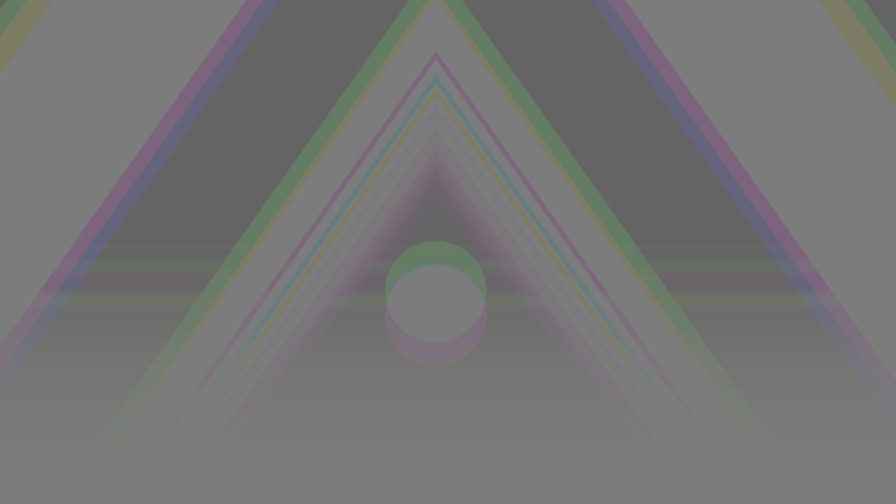
Reproduce this background procedurally as a Shadertoy shader.

```glsl
// Grey nested chevrons with split colour edges above a misty floor and a disc.

// Lengths are in canvas heights, measured down from the top; vec3 = one per channel.
const float SHADE = 0.392;              // dark grey
const float LIGHT = 0.488;              // light grey
const float CENTRE_X = -0.0243;         // axis of symmetry, from the middle
const float SLOPE = 1.41;               // steepness of the chevron arms

// Chevron edges, given as the height where each arm meets the axis
const vec3 OUTER_ON  = vec3(-1.1435, -1.199, -1.069);
const vec3 OUTER_OFF = vec3(-0.4815, -0.530, -0.435);
const vec3 INNER_ON  = vec3(-0.023, -0.074, -0.004);
const vec3 LINE_POS  = vec3(0.156, 0.109, 0.182);
const float LINE_HALF = 0.0085;
const vec3 HOLLOW_ON  = vec3(0.285, 0.235, 0.280);
const vec3 HOLLOW_OFF = vec3(0.425, 0.375, 0.430);

// Faint repeated lines inside the arch
const int ECHOES = 4;
const float ECHO_START = 0.175;
const float ECHO_GAP = 0.043;
const vec3 ECHO_SPLIT = vec3(0.012, 0.0, 0.019);
const float ECHO_DEPTH = 0.28;

// Floor and disc
const vec3 FLOOR_START = vec3(0.575, 0.570, 0.595);
const float FLOOR_FADE = 0.14;
const vec3 STREAK_POS = vec3(0.548, 0.528, 0.560);
const vec3 GLOW_POS = vec3(0.592, 0.596, 0.618);
const vec3 DISC_Y = vec3(0.628, 0.579, 0.623);
const float DISC_RADIUS = 0.101;

vec3 gauss(vec3 offset, float width) {
    vec3 q = offset / width;
    return exp(-q * q);
}

// Soft step at each channel's own edge
vec3 rise(float d, vec3 edge, float soft) {
    return smoothstep(edge - soft, edge + soft, vec3(d));
}

vec3 stripe(float d, vec3 middle, float halfWidth, float soft) {
    return rise(d, middle - halfWidth, soft) - rise(d, middle + halfWidth, soft);
}

// Amount of light in the chevron arms
vec3 chevrons(float d, float soft) {
    vec3 outer = rise(d, OUTER_ON, soft) - rise(d, OUTER_OFF, soft);
    vec3 inner = rise(d, INNER_ON, soft);
    inner *= 1.0 - 0.9 * stripe(d, LINE_POS, LINE_HALF, soft);
    for (int i = 1; i <= ECHOES; i++) {
        vec3 pos = ECHO_START + ECHO_GAP * float(i) + ECHO_SPLIT;
        inner *= 1.0 - ECHO_DEPTH * stripe(d, pos, 0.005, soft + 0.002);
    }
    inner *= 1.0 - smoothstep(HOLLOW_ON, HOLLOW_OFF, vec3(d));
    return outer + inner;
}

// Horizon streaks that thicken into mist
vec3 floorMist(float y) {
    vec3 mist = 1.0 - exp(-max(y - FLOOR_START, 0.0) / FLOOR_FADE);
    mist += vec3(0.30, 0.38, 0.32) * gauss(y - STREAK_POS, 0.014);
    mist += vec3(0.24, 0.42, 0.18) * gauss(y - GLOW_POS, 0.018);
    mist += 0.15 * gauss(vec3(y - 0.492), 0.005);
    // Layered sines tint the upper mist
    float ripple = sin(y * 95.0) + 0.5 * sin(y * 211.0 + 1.0);
    float near = smoothstep(0.58, 0.64, y) * (1.0 - smoothstep(0.66, 0.80, y));
    return mist + vec3(0.03, -0.03, 0.03) * ripple * near;
}

void mainImage(out vec4 fragColor, in vec2 fragCoord) {
    float pixel = 1.0 / iResolution.y;
    float x = (fragCoord.x - 0.5 * iResolution.x) * pixel - CENTRE_X;
    float y = 1.0 - fragCoord.y * pixel;

    // The brightest layer wins in each channel
    vec3 light = chevrons(y - SLOPE * abs(x), 1.3 * pixel);
    light = max(light, floorMist(y));

    // Disc, shifted vertically per channel
    vec3 offsetY = y - DISC_Y;
    vec3 discDist = sqrt(x * x + offsetY * offsetY) - DISC_RADIUS;
    light = max(light, 1.0 - smoothstep(-pixel, pixel, discDist));

    fragColor = vec4(mix(vec3(SHADE), vec3(LIGHT), clamp(light, 0.0, 1.0)), 1.0);
}
```
